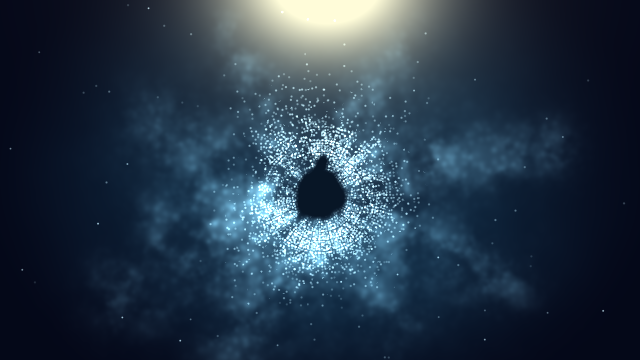
Give the GLSL for this background, as a Shadertoy shader.

```glsl
#define HOLE_CENTER vec2(0.002, -0.046)
#define HOLE_RADIUS 0.071
#define GLOW_CENTER vec2(0.02, 0.55)
#define DOT_RADIUS 0.0027
#define DOT_LAYERS 4
#define NIGHT vec3(0.016, 0.030, 0.095)
#define DEEP vec3(0.050, 0.135, 0.225)
#define MIST vec3(0.370, 0.540, 0.590)
#define SPARK vec3(0.780, 0.900, 0.890)
#define GLOW vec3(1.000, 0.990, 0.850)
#define HOLE_TINT vec3(0.030, 0.085, 0.150)

const float TAU = 6.28319;

float hash(vec2 p) {
    return fract(sin(dot(p, vec2(127.1, 311.7))) * 43758.5453);
}

float noise(vec2 p) {
    vec2 i = floor(p), f = fract(p);
    f = f * f * (3.0 - 2.0 * f);
    return mix(mix(hash(i), hash(i + vec2(1, 0)), f.x),
               mix(hash(i + vec2(0, 1)), hash(i + vec2(1, 1)), f.x), f.y);
}

float fbm(vec2 p) {
    float sum = 0.0, amp = 0.5;
    for (int i = 0; i < 4; i++) {
        sum += amp * noise(p);
        p = mat2(1.6, 1.2, -1.2, 1.6) * p + 7.3;
        amp *= 0.5;
    }
    return sum / 0.9375;
}

float disc(float dist, float radius, float soft) {
    return 1.0 - smoothstep(radius - soft, radius + soft, dist);
}

float segment(vec2 p, vec2 a, vec2 b) {
    vec2 ab = b - a;
    return length(p - a - ab * clamp(dot(p - a, ab) / dot(ab, ab), 0.0, 1.0));
}

// Soft streak from a to b that fades with distance from the hole
float plume(vec2 p, vec2 a, vec2 b, float width) {
    float d = segment(p, a, b) / width;
    return exp(-d * d) * mix(1.0, 0.5, smoothstep(0.15, 0.6, length(p)));
}

float plumes(vec2 p) {
    float sum = 0.70 * plume(p, vec2(-0.12, 0.15), vec2(-0.25, 0.45), 0.055);
    sum += 0.60 * plume(p, vec2(0.04, 0.15), vec2(0.24, 0.45), 0.055);
    sum += 0.95 * plume(p, vec2(0.17, 0.08), vec2(0.64, 0.13), 0.075);
    sum += 0.95 * plume(p, vec2(0.12, -0.06), vec2(0.50, -0.24), 0.080);
    sum += 0.70 * plume(p, vec2(-0.15, 0.01), vec2(-0.46, 0.20), 0.085);
    sum += 0.60 * plume(p, vec2(-0.16, -0.02), vec2(-0.46, -0.06), 0.065);
    sum += 0.85 * plume(p, vec2(-0.13, -0.09), vec2(-0.54, -0.27), 0.095);
    sum += 0.75 * plume(p, vec2(-0.03, -0.15), vec2(-0.25, -0.41), 0.080);
    return sum + 0.6 * plume(p, vec2(0.08, -0.13), vec2(0.22, -0.36), 0.060);
}

// Overlapping out-of-focus grains
float bokeh(vec2 p, float size) {
    vec2 q = p / size, id = floor(q);
    float sum = 0.0;
    for (int k = 0; k < 9; k++) {
        vec2 cell = id + vec2(k % 3 - 1, k / 3 - 1);
        vec2 d = q - cell - vec2(hash(cell), hash(cell + 4.7));
        sum += hash(cell + 8.3) * exp(-5.0 * dot(d, d));
    }
    return sum;
}

// Log-polar rings of jittered dots; layers too fine to resolve drop out
float ringDots(vec2 p, float density, float pixel) {
    float r = max(length(p), 0.01), turn = atan(p.y, p.x) / TAU, sum = 0.0;
    for (int i = 0; i < DOT_LAYERS; i++) {
        float count = 60.0 + 28.0 * float(i), size = TAU * r / count;
        vec2 q = vec2(turn * count, log(r) * count / TAU + 0.37 * float(i));
        vec2 id = floor(q);
        id.x = mod(id.x, count);
        id += 31.0 * float(i);
        vec2 jitter = 0.5 * (vec2(hash(id), hash(id + 5.7)) - 0.5);
        float d = length(fract(q) - 0.5 - jitter) * size;
        float lit = step(hash(id + 9.1), density) * smoothstep(0.004, 0.008, size);
        sum += lit * (0.35 + 0.65 * hash(id + 2.3)) * disc(d, DOT_RADIUS, pixel);
    }
    return min(sum, 1.2);
}

float specks(vec2 p, float pixel) {
    vec2 q = p / 0.1, id = floor(q);
    vec2 jitter = 0.8 * (vec2(hash(id + 3.1), hash(id + 8.4)) - 0.5);
    float d = 0.1 * length(fract(q) - 0.5 - jitter);
    return step(0.87, hash(id)) * (0.3 + 0.6 * hash(id + 1.9)) * disc(d, 0.0022, pixel);
}

void mainImage(out vec4 fragColor, in vec2 fragCoord) {
    vec2 p = (fragCoord - 0.5 * iResolution.xy) / iResolution.y, c = p - HOLE_CENTER;
    float pixel = max(0.8 / iResolution.y, 0.0008), r = length(c);
    vec2 dir = c / max(r, 0.001);
    // Night haze and out-of-focus dust
    float haze = 1.0 - smoothstep(0.35, 0.98, length(p * vec2(1.0, 1.35)));
    vec3 color = mix(NIGHT, DEEP, haze * (0.7 + 0.6 * fbm(p * 4.0)));
    float coarse = smoothstep(0.28, 0.72, fbm(c * 11.0 + 4.0));
    float grain = 0.55 * bokeh(c, 0.042) + 0.55 * bokeh(c + 3.0, 0.022);
    float dust = plumes(c) + 0.28 * exp(-r * r * 7.0);
    color += MIST * 0.75 * dust * (0.08 + 0.5 * coarse + 0.55 * grain * (0.4 + coarse));
    // Light from above
    vec2 g = (p - GLOW_CENTER) * vec2(1.0, 1.3);
    float g2 = dot(g, g);
    color = mix(color, GLOW, min(1.0, 1.1 * exp(-g2 * 15.0) + 0.24 * exp(-g2 * 4.5)));
    // Ring of particles, reaching further in the upward fan
    float up = smoothstep(0.4, 1.0, dir.y);
    float reach = 0.18 + 0.07 * up + 0.08 * (noise(dir * 4.0 + 2.0) - 0.5);
    float ring = exp(-pow(max(r - 0.07, 0.0) / reach, 2.0) * 1.8);
    float patches = smoothstep(0.25, 0.62, 0.6 * fbm(c * 16.0 + 1.0) + 0.4 * noise(dir * 7.0));
    color += MIST * 0.38 * ring * ring * (0.1 + patches) * (0.5 + grain) * (1.0 - 0.5 * up);
    float density = ring * (0.2 + 0.75 * patches);
    color += SPARK * ringDots(c, density, pixel) * (0.4 + 0.6 * ring);
    // Dark ragged hole with a small tongue
    float tongue = segment(c, vec2(-0.025, 0.05), vec2(0.012, 0.1)) + HOLE_RADIUS - 0.011;
    float ragged = min(r, tongue) + 0.026 * (noise(c * 32.0) - 0.5);
    float outside = smoothstep(HOLE_RADIUS - 0.010, HOLE_RADIUS + 0.010, ragged);
    color = mix(HOLE_TINT, color, outside) + SPARK * specks(p, pixel) * outside;
    fragColor = vec4(clamp(color, 0.0, 1.0), 1.0);
}
```
